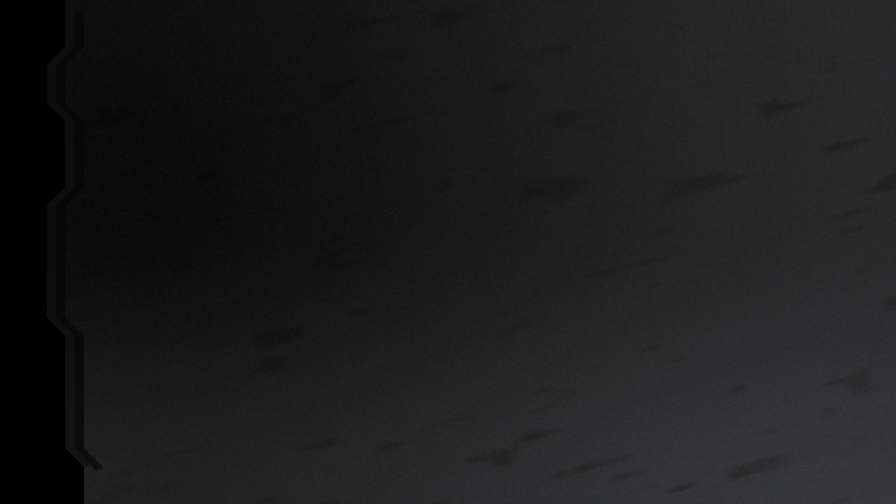
Write a Shadertoy shader that draws this background.

```glsl
// Dark brushed metal panel with a notched, beveled left border and soft light from the lower right.
#define GRID 27.0          // border layout cells per canvas height
#define BORDER_X 3.5       // resting position of the border, in cells
#define BAND 0.5           // width of each bevel band, in cells
#define SHADOW_LEVEL 0.042
#define SIDE_LIGHT 0.118
#define FLOOR_LIGHT 0.092
#define GRAIN_SIZE 288.0   // grain cells per canvas height
#define GRAIN_AMOUNT 0.018
#define SMUDGE_DEPTH 0.22
#define SMUDGE_TILT 0.24

float hash(vec2 p) {
    vec3 q = fract(vec3(p.xyx) * 0.1031);
    q += dot(q, q.yzx + 33.33);
    return fract((q.x + q.y) * q.z);
}

float valueNoise(vec2 p) {
    vec2 cell = floor(p), f = fract(p);
    f = f * f * (3.0 - 2.0 * f);
    return mix(mix(hash(cell), hash(cell + vec2(1, 0)), f.x),
               mix(hash(cell + vec2(0, 1)), hash(cell + vec2(1, 1)), f.x), f.y);
}

float ramp(float start, float y) {
    return clamp(y - start, 0.0, 1.0);
}

// Horizontal place of the border; y runs downward in cells.
float borderX(float y) {
    float upperNotch = ramp(2.5, y) - ramp(5.5, y);
    float lowerNotch = ramp(10.0, y) - ramp(17.0, y);
    return BORDER_X - upperNotch - lowerNotch + ramp(24.0, y);
}

// Slanted dark smudges at two scales.
float smudges(vec2 p) {
    vec2 q = vec2(p.x, p.y - SMUDGE_TILT * p.x);
    float wide = valueNoise(q * vec2(9.0, 24.0) + 7.0);
    float thin = valueNoise(q * vec2(17.0, 58.0) + 31.0);
    return smoothstep(0.72, 1.05, 0.55 * wide + 0.55 * thin);
}

// Large gradients of the panel; uv covers the canvas.
float panelLight(vec2 uv) {
    float side = SIDE_LIGHT * smoothstep(0.08, 1.0, uv.x);
    float rise = 1.0 - smoothstep(0.0, 0.58, uv.y);
    float top = 0.015 * smoothstep(0.65, 1.0, uv.y) * (1.0 - uv.x);
    return SHADOW_LEVEL + side + FLOOR_LIGHT * rise * mix(1.0, 0.6, uv.x) + top;
}

void mainImage(out vec4 fragColor, in vec2 fragCoord) {
    vec2 uv = fragCoord / iResolution.xy;
    vec2 p = fragCoord / iResolution.y;
    vec2 cell = vec2(p.x, 1.0 - p.y) * GRID;
    float soft = 0.5 * GRID / iResolution.y;

    // Panel surface
    float light = panelLight(uv);
    float shade = light * (1.0 - SMUDGE_DEPTH * smudges(p));
    shade += GRAIN_AMOUNT * (hash(floor(p * GRAIN_SIZE)) - 0.5);

    // Bevel: a faint rim followed by a dark groove
    float d = cell.x - borderX(cell.y);
    float rim = 1.0 - smoothstep(BAND - soft, BAND + soft, d);
    float groove = (1.0 - rim) * (1.0 - smoothstep(2.0 * BAND - soft, 2.0 * BAND + soft, d));
    float grooveSpan = smoothstep(0.4, 0.6, cell.y) * (1.0 - smoothstep(25.0, 25.3, cell.y));
    float rimSpan = 1.0 - smoothstep(24.8, 25.2, cell.y);
    shade = mix(shade, 0.035 + 0.35 * light, rim * rimSpan);
    shade = mix(shade, 0.012 + 0.3 * light, groove * grooveSpan);

    // Black outside the border, cool tint where the light is stronger
    shade *= smoothstep(-soft, soft, d);
    vec3 tint = mix(vec3(1.0), vec3(0.985, 1.0, 1.03), smoothstep(0.06, 0.16, shade));
    fragColor = vec4(shade * tint, 1.0);
}
```
